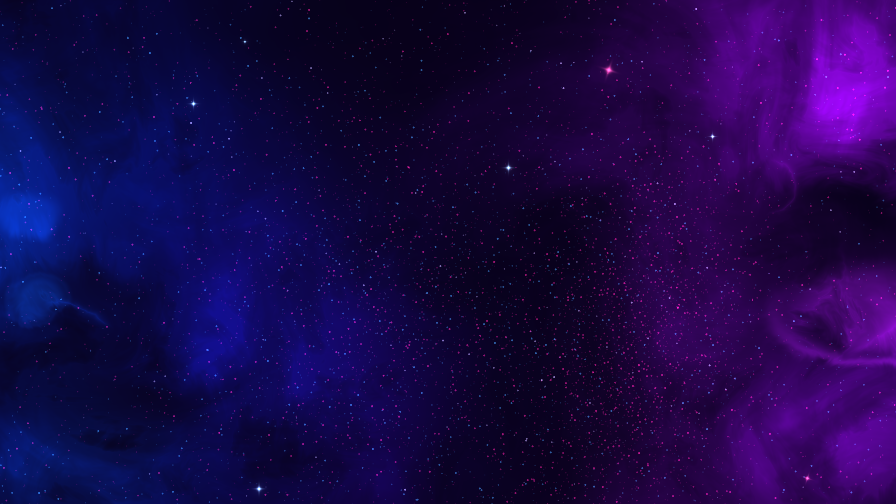
Write a Shadertoy shader that draws this background.

```glsl
// Deep space: blue smoke on the left, violet smoke on the right, fine colored star dust between.

vec3 hash3(vec2 cell) {
    vec3 q = vec3(dot(cell, vec2(127.1, 311.7)), dot(cell, vec2(269.5, 183.3)), dot(cell, vec2(419.2, 371.9)));
    return fract(sin(q) * 43758.5);
}

// Soft elliptical falloff
float glow(vec2 p, vec2 center, vec2 radius) {
    vec2 d = (p - center) / radius;
    return exp(-dot(d, d));
}

// Layered, gently warped sines; about 0 to 1
float smoke(vec2 p) {
    float sum = 0.5, amp = 0.36;
    for (int i = 0; i < 7; i++) {
        p = mat2(0.8, 0.6, -0.6, 0.8) * p * 1.75 + 1.3;
        p += 0.5 * sin(p.yx * 1.1 + float(i) * 1.7);
        sum += amp * sin(p.x) * cos(p.y);
        amp *= 0.62;
    }
    return clamp(sum, 0.0, 1.0);
}

// Cloud lobe: x is the veil inside, y is the bright rim
vec2 lobe(vec2 p, vec2 center, vec2 radius) {
    float d = length((p - center) / radius);
    return vec2(1.0 - smoothstep(0.5, 1.05, d), exp(-pow((d - 0.95) * 11.0, 2.0)));
}

vec3 nebula(vec2 p) {
    float coarse = smoke(p * 3.2), fine = smoke(p * 7.0 + 4.0);
    vec2 w = p + 0.09 * (vec2(coarse, fine) - 0.5);
    vec2 soft = mix(p, w, 0.45);
    float strands = pow(1.0 - abs(sin(5.0 * coarse + 4.0 * fine + 6.0 * p.x)), 2.0);
    float body = max(0.35 + 1.0 * coarse + 0.55 * (fine - 0.5) + 0.12 * strands, 0.1);

    // Blue side
    vec3 blue = vec3(0.0, 0.022, 0.15) * (1.0 - smoothstep(0.2, 0.8, w.x));
    blue += vec3(0.03, 0.025, 0.25) * glow(w, vec2(0.53, 0.34), vec2(0.27, 0.32));
    blue += vec3(0.0, 0.085, 0.23) * glow(w, vec2(0.0, 0.57), vec2(0.19, 0.24));
    blue += vec3(0.0, 0.08, 0.21) * glow(w, vec2(0.13, 0.08), vec2(0.19, 0.15));
    blue += vec3(0.0, 0.025, 0.13) * glow(w, vec2(0.3, 0.73), vec2(0.17, 0.16));
    blue += vec3(0.035, 0.002, 0.12) * glow(w, vec2(0.75, 0.18), vec2(0.22, 0.28));
    blue *= 1.0 - 0.75 * glow(w, vec2(0.29, 0.23), vec2(0.12, 0.07));
    blue *= 1.0 - 0.55 * glow(w, vec2(0.2, 0.44), vec2(0.1, 0.07));
    blue *= 1.0 - 0.6 * glow(w, vec2(0.58, 0.98), vec2(0.25, 0.15));

    // Violet side
    vec3 violet = vec3(0.1, 0.004, 0.145) * smoothstep(0.95, 1.4, w.x);
    violet += vec3(0.045, 0.002, 0.085) * glow(w, vec2(1.05, 0.75), vec2(0.23, 0.22));
    violet += vec3(0.03, 0.004, 0.05) * glow(w, vec2(1.35, 0.45), vec2(0.17, 0.25));
    violet += vec3(0.32, 0.01, 0.48) * glow(w, vec2(1.72, 0.87), vec2(0.22, 0.2));
    violet += vec3(0.2, 0.01, 0.32) * glow(w, vec2(1.7, 0.19), vec2(0.22, 0.17));
    violet *= 1.0 - 0.92 * glow(w, vec2(1.71, 0.59), vec2(0.15, 0.075));
    violet *= 1.0 - 0.5 * glow(w, vec2(1.1, 0.15), vec2(0.13, 0.25));

    vec3 color = vec3(0.028, 0.005, 0.1) + (blue + violet) * body;

    // Curled violet cloud with a bright fold
    vec2 v = lobe(soft, vec2(1.71, 0.385), vec2(0.19, 0.115));
    float fold = exp(-abs(soft.y - 0.28 - 0.9 * (soft.x - 1.66)) * 40.0) * smoothstep(1.62, 1.75, w.x);
    color += vec3(0.27, 0.03, 0.36) * v.x * (0.15 + 0.8 * fine + 0.25 * strands + 0.7 * fold);
    color += vec3(0.2, 0.03, 0.26) * v.y * (1.0 - smoothstep(0.26, 0.46, p.y));

    // Thin violet loop
    vec2 loopPos = soft - vec2(1.53, 0.63);
    float ring = exp(-abs(length(loopPos) - 0.065) * 220.0);
    color += vec3(0.1, 0.01, 0.13) * ring * smoothstep(-0.01, 0.04, loopPos.x);

    // Small blue curls and their tail
    vec2 curlLow = lobe(soft, vec2(0.07, 0.41), vec2(0.065, 0.055));
    vec2 curlHigh = lobe(soft, vec2(0.07, 0.58), vec2(0.08, 0.05));
    color += vec3(0.01, 0.15, 0.36) * (curlLow.x * (0.2 + 0.6 * fine + 0.3 * strands) + 0.15 * curlLow.y);
    color += vec3(0.01, 0.09, 0.24) * curlHigh.x * (0.2 + 0.7 * fine + 0.2 * strands);
    float tail = exp(-abs(soft.y - 0.39 + 4.0 * pow(soft.x - 0.1, 2.0)) * 130.0);
    color += vec3(0.01, 0.07, 0.22) * tail * smoothstep(0.08, 0.13, p.x) * (1.0 - smoothstep(0.19, 0.23, p.x));
    return color;
}

// Cellular dust, densest in a pink column right of center
vec3 dust(vec2 p, float pixel) {
    vec3 sum = vec3(0.0);
    float column = glow(p, vec2(1.27 + 0.15 * (p.y - 0.35), 0.3), vec2(0.17, 0.33));
    float density = 0.1 + 0.5 * column + 0.25 * glow(p, vec2(0.83, 0.38), vec2(0.36, 0.35));
    for (int i = 0; i < 3; i++) {
        float angle = 0.5 + 0.9 * float(i), cells = 50.0 + 30.0 * float(i);
        vec2 q = mat2(cos(angle), sin(angle), -sin(angle), cos(angle)) * p * cells;
        vec2 id = floor(q) + 91.0 * float(i);
        vec3 h = hash3(id), k = hash3(id + 37.5);
        float d = length(fract(q) - 0.15 - 0.7 * h.xy) / cells;
        float radius = 0.0003 + 0.0009 * k.x * k.x;
        float speck = 1.0 - smoothstep(radius, radius + 0.8 * pixel, d);
        vec3 tint = mix(vec3(0.2, 0.5, 0.7), vec3(0.75, 0.1, 0.42), step(0.4 - 0.3 * column, k.y));
        tint = mix(tint, vec3(0.7, 0.65, 0.85), step(0.92, k.z));
        sum += tint * speck * step(h.z, density) * (0.15 + 0.6 * pow(k.x, 3.0));
    }
    return sum;
}

// Bright stars: position, size, pinkness
vec3 sparkles(vec2 p) {
    vec4 stars[7] = vec4[7](
        vec4(0.384, 0.794, 0.7, 0.0), vec4(1.009, 0.667, 0.8, 0.0), vec4(1.208, 0.861, 1.2, 1.0),
        vec4(1.414, 0.729, 0.6, 0.0), vec4(0.514, 0.030, 0.8, 0.0), vec4(1.602, 0.051, 0.7, 1.0),
        vec4(0.486, 0.917, 0.4, 0.0));
    vec3 sum = vec3(0.0);
    for (int i = 0; i < 7; i++) {
        vec2 d = (p - stars[i].xy) / stars[i].z;
        d = mix(d, mat2(0.95, 0.31, -0.31, 0.95) * d, stars[i].w);
        float core = exp(-dot(d, d) / 0.00002) + 0.12 * exp(-length(d) * 120.0);
        float spikes = glow(d, vec2(0.0), vec2(0.011, 0.0018)) + glow(d, vec2(0.0), vec2(0.0018, 0.011));
        sum += mix(vec3(0.6, 0.82, 0.95), vec3(0.85, 0.3, 0.5), stars[i].w) * (core + 0.4 * spikes);
    }
    return sum;
}

void mainImage(out vec4 fragColor, in vec2 fragCoord) {
    vec2 p = fragCoord / iResolution.y;
    p.x *= 1.7778 * iResolution.y / iResolution.x;
    vec3 color = nebula(p) + dust(p, 1.0 / iResolution.y) + sparkles(p);
    fragColor = vec4(clamp(color, 0.0, 1.0), 1.0);
}
```
